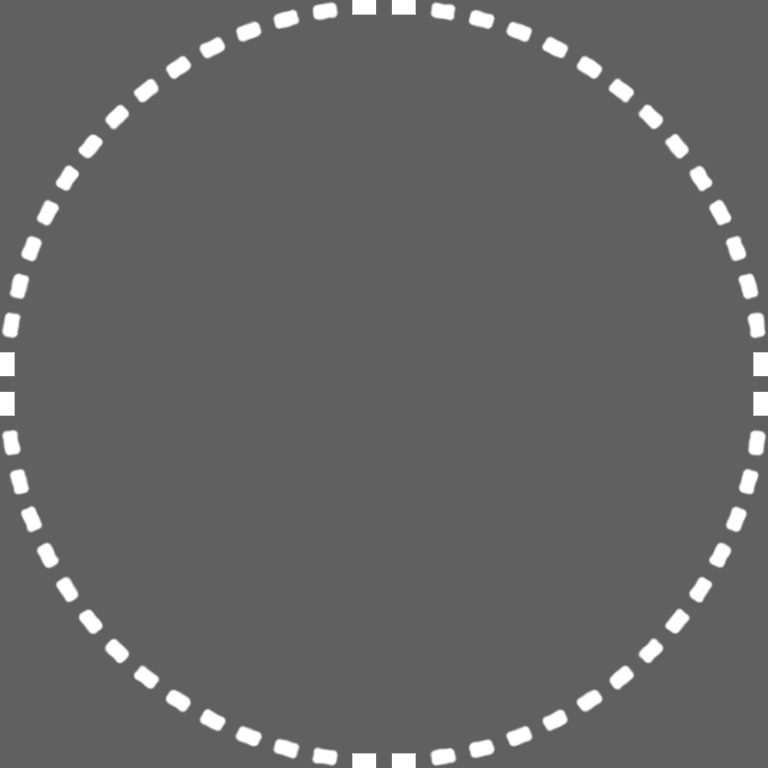
A Shadertoy shader for this background:

```glsl
#define DASH_COUNT 60.0
#define RING_RADIUS 0.4915
#define DASH_HALF vec2(0.0098, 0.0155)
#define CORNER_RADIUS 0.006
#define EDGE_SOFTNESS 0.0024
#define WOBBLE_AMOUNT 0.0015
#define WOBBLE_SCALE 90.0
#define GROUND_COLOR vec3(0.376)
#define DASH_COLOR vec3(1.0)

const float TAU = 6.2831853;

vec2 hashGradient(vec2 cell) {
    float h = fract(sin(dot(cell, vec2(127.1, 311.7))) * 43758.5);
    return vec2(cos(TAU * h), sin(TAU * h));
}

float gradientNoise(vec2 p) {
    vec2 i = floor(p), f = fract(p);
    vec2 u = f * f * (3.0 - 2.0 * f);
    vec2 e = vec2(0.0, 1.0);
    float bottom = mix(dot(hashGradient(i), f),
                       dot(hashGradient(i + e.yx), f - e.yx), u.x);
    float top = mix(dot(hashGradient(i + e.xy), f - e.xy),
                    dot(hashGradient(i + e.yy), f - e.yy), u.x);
    return mix(bottom, top, u.y);
}

float roundedBox(vec2 p, vec2 halfSize, float radius) {
    vec2 q = abs(p) - halfSize + radius;
    return length(max(q, 0.0)) + min(max(q.x, q.y), 0.0) - radius;
}

void mainImage(out vec4 fragColor, in vec2 fragCoord) {
    float canvas = min(iResolution.x, iResolution.y);
    vec2 p = (fragCoord - 0.5 * iResolution.xy) / canvas;

    // Nearest dash around the ring
    float spacing = TAU / DASH_COUNT;
    float angle = (floor(atan(p.y, p.x) / spacing) + 0.5) * spacing;

    // Dashes beside the axes stay upright and crisp
    float axis = floor(angle / (0.25 * TAU) + 0.5) * 0.25 * TAU;
    float slanted = step(spacing, abs(angle - axis));
    float tilt = mix(axis, angle, slanted);

    // Position along the dash's own radial and tangential directions
    vec2 offset = p - RING_RADIUS * vec2(cos(angle), sin(angle));
    vec2 radial = vec2(cos(tilt), sin(tilt));
    vec2 local = vec2(dot(offset, radial), dot(offset, vec2(-radial.y, radial.x)));

    // Rounded dash with a slightly uneven edge
    float dist = roundedBox(local, DASH_HALF, CORNER_RADIUS * slanted);
    dist += slanted * WOBBLE_AMOUNT * gradientNoise(p * WOBBLE_SCALE);
    float blur = max(0.7 / canvas, EDGE_SOFTNESS * slanted);
    float coverage = 1.0 - smoothstep(-blur, blur, dist);

    fragColor = vec4(mix(GROUND_COLOR, DASH_COLOR, coverage), 1.0);
}
```
